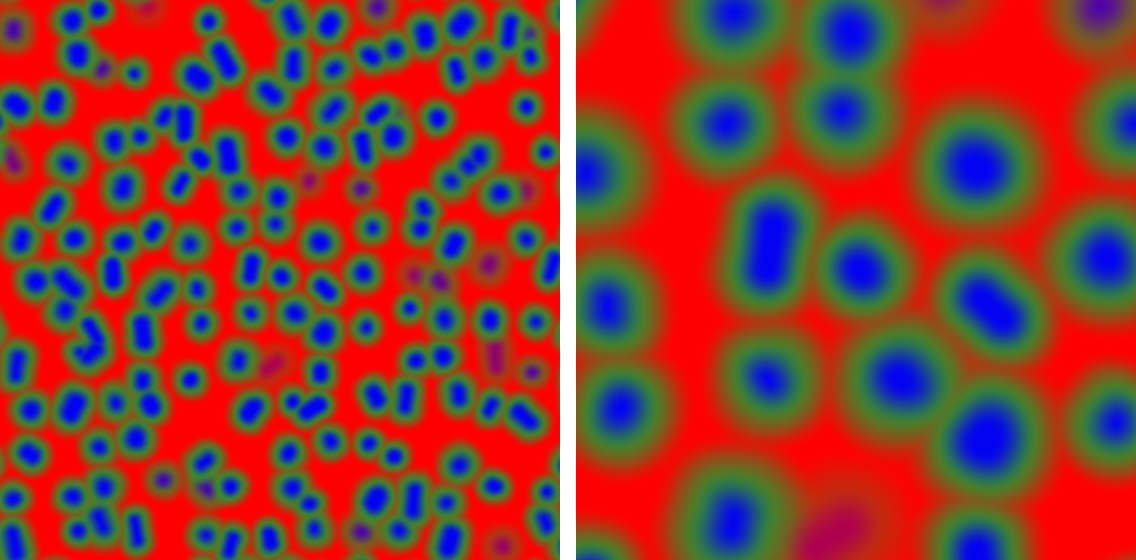
Left, the full canvas; right, a detail of the centre.
Reproduce this pattern procedurally as a Shadertoy shader.

```glsl
// Soft blue cells with green halos, scattered over a red ground, some merging or fading.

const vec3 GROUND_RED = vec3(1.0, 0.0, 0.0);
const vec3 HALO_GREEN = vec3(0.20, 0.56, 0.18);
const vec3 CORE_BLUE = vec3(0.01, 0.01, 0.95);

const float GRID = 13.0;           // cells across the canvas
const float FILL = 0.87;           // share of occupied cells
const float FAINT_SHARE = 0.15;    // share of blobs that are translucent
const float JITTER = 0.76;         // spread of centres within a cell
const float RADIUS_MIN = 0.028;
const float RADIUS_MAX = 0.038;
const float STRETCH_MAX = 0.020;   // longest half axis of a stretched blob
const float TILT = 1.0;            // largest lean away from vertical
const float MERGE = 0.20;          // softness where blobs join
const float WARP = 0.0012;         // irregularity of the outlines
const vec2 HALO_EDGE = vec2(0.55, 1.45);  // fade of green to red, in radii
const vec2 CORE_EDGE = vec2(0.14, 0.80);  // fade of blue to green, in radii

float hash(vec2 p, float seed) {
    vec3 q = fract(vec3(p.xyx + seed * 7.31) * vec3(0.1031, 0.1030, 0.0973));
    q += dot(q, q.yzx + 33.33);
    return fract((q.x + q.y) * q.z);
}

float smoothMin(float a, float b, float k) {
    float h = max(k - abs(a - b), 0.0) / k;
    return min(a, b) - 0.25 * h * h * k;
}

float segmentDistance(vec2 p, vec2 halfAxis) {
    float t = dot(p, halfAxis) / max(dot(halfAxis, halfAxis), 1e-6);
    return length(p - halfAxis * clamp(t, -1.0, 1.0));
}

// Lays a blob over a colour, by distance in radii and opacity
vec3 layBlob(vec3 below, float d, float opacity) {
    float halo = 1.0 - smoothstep(HALO_EDGE.x, HALO_EDGE.y, d);
    float core = 1.0 - smoothstep(CORE_EDGE.x, CORE_EDGE.y, d);
    vec3 blob = mix(mix(below, HALO_GREEN, halo), CORE_BLUE, core);
    return mix(below, blob, opacity);
}

void mainImage(out vec4 fragColor, in vec2 fragCoord) {
    vec2 uv = fragCoord / iResolution.xy;
    uv += WARP * sin(uv.yx * vec2(71.0, 83.0) + 3.0 * sin(uv * 29.0));
    vec2 home = floor(uv * GRID);

    float solid = 2.0;
    vec3 color = GROUND_RED;

    for (int y = -1; y <= 1; y++) {
        for (int x = -1; x <= 1; x++) {
            vec2 id = home + vec2(x, y);
            if (hash(id, 1.0) > FILL) continue;

            // Position, size and lean of this blob
            vec2 offset = vec2(hash(id, 2.0), hash(id, 3.0)) - 0.5;
            vec2 center = (id + 0.5 + JITTER * offset) / GRID;
            float radius = mix(RADIUS_MIN, RADIUS_MAX, hash(id, 4.0));
            float angle = TILT * (2.0 * hash(id, 5.0) - 1.0);
            float stretch = STRETCH_MAX * pow(hash(id, 6.0), 3.0);
            vec2 halfAxis = stretch * vec2(sin(angle), cos(angle));
            float d = segmentDistance(uv - center, halfAxis) / radius;

            // Translucent blobs are layered, opaque ones are merged
            if (hash(id, 7.0) < FAINT_SHARE) {
                float strength = mix(0.25, 0.85, hash(id, 8.0));
                color = layBlob(color, d + 0.15 * (1.0 - min(d, 1.0)), strength);
            } else {
                float dullness = 0.22 * hash(id, 9.0);
                solid = smoothMin(solid, d + dullness * (1.0 - min(d, 1.0)), MERGE);
            }
        }
    }

    fragColor = vec4(layBlob(color, solid, 1.0), 1.0);
}
```
